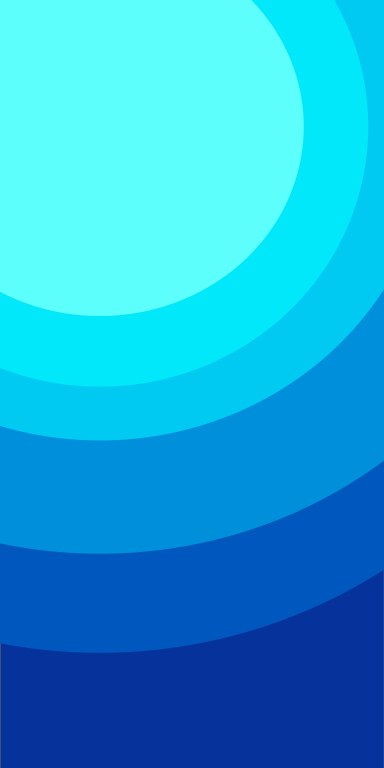
This background is drawn by a WebGL 2 fragment shader. Its source:

```glsl
#version 300 es
precision highp float;
// Nested flat ellipses around one bright centre near the upper left,
// stepping from deep blue at the bottom to pale cyan in the core.
// Each band is an ellipse distance, painted from the largest inward.

uniform vec2 u_resolution;
out vec4 fragColor;

// Approximate signed distance to an ellipse centred at the origin.
float ellipseDistance(vec2 p, vec2 radii) {
    float scaled = length(p / radii);
    float slope = length(p / (radii * radii));
    return scaled * (scaled - 1.0) / max(slope, 1e-4);
}

void main() {
    // Canvas units: width 1, height 2, measured down from the top.
    vec2 uv = gl_FragCoord.xy / u_resolution;
    vec2 p = vec2(uv.x, 2.0 * (1.0 - uv.y));
    vec2 fromCentre = p - vec2(0.260, 0.330);
    float pixel = max(1.0 / u_resolution.x, 2.0 / u_resolution.y);

    vec2 radii[5] = vec2[5](
        vec2(1.372, 1.370), vec2(1.187, 1.112), vec2(0.865, 0.817),
        vec2(0.699, 0.677), vec2(0.531, 0.493));
    vec3 bands[5] = vec3[5](
        vec3(0.00, 0.34, 0.74), vec3(0.00, 0.56, 0.86), vec3(0.00, 0.79, 0.95),
        vec3(0.00, 0.91, 0.98), vec3(0.36, 1.00, 0.985));

    // Deep base with faint slivers along its left and right edges.
    vec3 colour = vec3(0.025, 0.195, 0.61);
    float leftSliver = 1.0 - smoothstep(0.002, 0.004, p.x);
    float rightSliver = smoothstep(0.997, 0.999, p.x);
    colour = mix(colour, vec3(0.42, 0.40, 0.36), 0.6 * leftSliver);
    colour = mix(colour, vec3(0.20, 0.40, 0.70), 0.4 * rightSliver);

    // Bands, outermost first, with edges softened over one pixel.
    for (int i = 0; i < 5; i++) {
        float d = ellipseDistance(fromCentre, radii[i]);
        colour = mix(colour, bands[i], clamp(0.5 - d / pixel, 0.0, 1.0));
    }
    fragColor = vec4(colour, 1.0);
}
```
